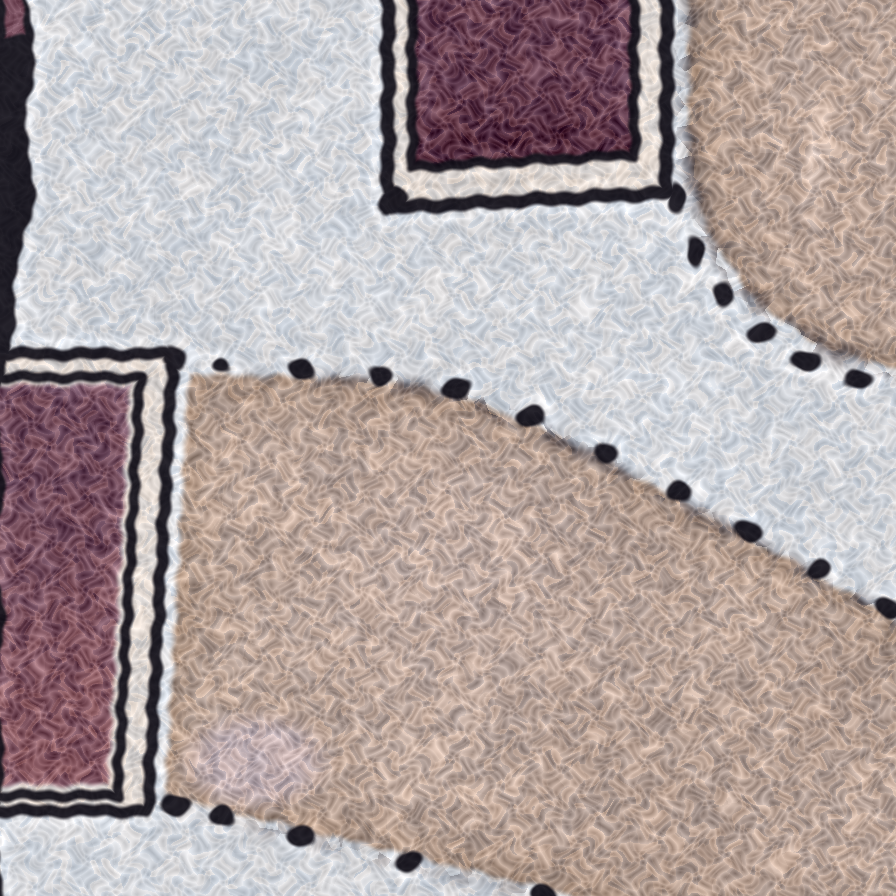
Reproduce this pattern procedurally as a WebGL 2 fragment shader.

```glsl
#version 300 es
precision highp float;
// Grainy ink sketch: two framed maroon panels and two tan fields on pale paper.
// Sheared box distances make the frames, a hyperbola and a circle bound the fields,
// loops place the ink dots, and warped cellular noise supplies the grain.
uniform vec2 u_resolution;
out vec4 fragColor;

vec2 hash2(vec2 p) {
  vec3 q = fract(p.xyx * vec3(0.1031, 0.103, 0.0973));
  q += dot(q, q.yzx + 33.33);
  return fract((q.xx + q.yz) * q.zy);
}

// x: distance to the nearest feature point, y: random value of its cell
vec2 cellular(vec2 p) {
  vec2 base = floor(p), best = vec2(9.0, 0.0);
  for (int j = -1; j <= 1; j++)
    for (int i = -1; i <= 1; i++) {
      vec2 cell = base + vec2(i, j), h = hash2(cell + 17.0);
      float d = length(cell + h - p);
      if (d < best.x) best = vec2(d, fract(h.x * 7.3 + h.y * 3.1));
    }
  return best;
}

float box(vec2 p, vec2 lo, vec2 hi) {
  vec2 d = abs(p - 0.5 * (lo + hi)) - 0.5 * (hi - lo);
  return length(max(d, 0.0)) + min(max(d.x, d.y), 0.0);
}

float cover(float d, float soft) { return smoothstep(soft, -soft, d); }

float upperEdge(float x) {
  float t = x - 0.508;
  return 0.599 - 0.28 * (t + sqrt(t * t + 0.0108));
}

float lowerEdge(float x) { return 0.1016 - 0.245 * (x - 0.195); }

// Irregular blot, its size and proportions varied by seed
float blot(vec2 p, vec2 c, float seed) {
  vec2 h = hash2(vec2(seed, seed * 1.7 + 3.0));
  vec2 q = (p - c) * vec2(0.85 + 0.2 * h.x, 1.05 + 0.25 * h.y);
  return length(q) - 0.0115 - 0.004 * h.y;
}

void main() {
  vec2 uv = gl_FragCoord.xy / u_resolution;
  float soft = max(0.0028, 0.7 / u_resolution.y);

  // Hand-drawn wobble and grain
  vec2 p = uv + 0.0013 * vec2(sin(uv.y * 95.0) + sin(uv.y * 213.0 + 1.0),
                              sin(uv.x * 88.0 + 2.0) + sin(uv.x * 197.0));
  vec2 warped = uv * 112.0 + 0.6 * sin(uv.yx * vec2(170.0, 143.0) + 2.0 * sin(uv * 61.0));
  vec2 fine = cellular(warped), coarse = cellular(uv * 58.0 + 9.0);
  float grain = 0.75 * (fine.x - 0.45) + 0.32 * (fine.y - 0.5) + 0.16 * (coarse.y - 0.5);
  float cloud = sin(uv.x * 13.0 + 2.0 * sin(uv.y * 9.0)) * sin(uv.y * 15.0 + sin(uv.x * 8.0));

  // Pale paper
  vec3 col = vec3(0.825, 0.835, 0.855) + 0.012 * cloud;
  float grainAmount = 0.25;

  // Tan fields
  vec2 q = vec2(p.x - 1.029, min(p.y - 0.85, 0.0));
  float roundField = length(q) - 0.26;
  float slant = p.x - 0.055 * (p.y - 0.607);
  float top = p.y - upperEdge(p.x) + 0.012;
  float wideField = max(max(top * 0.9, lowerEdge(p.x) + 0.008 - p.y), 0.212 - slant);
  float field = min(roundField, wideField);
  vec3 tan_ = vec3(0.725, 0.64, 0.595) + 0.018 * cloud;
  tan_ += vec3(0.03, 0.035, 0.045) * exp(-dot(uv - vec2(0.52, 0.36), uv - vec2(0.52, 0.36)) * 35.0);
  tan_ -= vec3(0.07, 0.08, 0.1) * exp(field * 38.0);
  vec2 patchPos = (uv - vec2(0.285, 0.15)) / vec2(0.075, 0.05);
  tan_ = mix(tan_, vec3(0.76, 0.69, 0.70), cover(length(patchPos) - 0.95, 0.35));
  vec2 streak = (uv - vec2(0.911 + 0.006 * sin(uv.y * 45.0), 0.815)) / vec2(0.014, 0.1);
  tan_ += 0.11 * exp(-dot(streak, streak) * 1.5);
  float inField = cover(field, 0.005);
  col = mix(col, tan_, inField);
  grainAmount = mix(grainAmount, 0.37, inField);

  // Broken pencil shading along the field edges
  float rim = exp(-pow(roundField / 0.013, 2.0)) * step(p.x, 1.1);
  rim += exp(-pow((top + 0.002) / 0.01, 2.0)) * smoothstep(0.21, 0.45, p.x);
  rim += 0.5 * exp(-pow((p.y - lowerEdge(p.x)) / 0.012, 2.0)) * smoothstep(0.18, 0.25, p.x);
  col = mix(col, vec3(0.3, 0.27, 0.29), 0.65 * min(rim, 1.0) * smoothstep(0.25, 0.8, coarse.y));

  // Framed panels
  vec2 a = vec2(p.x, p.y - 0.055 * (p.x - 0.435));
  vec2 b = vec2(slant, p.y);
  float outerA = box(a, vec2(0.433, 0.768), vec2(0.744, 1.3));
  float innerA = box(a, vec2(0.46, 0.812), vec2(0.708, 1.3));
  float outerB = box(b, vec2(-0.5, 0.095), vec2(0.193, 0.605));
  float innerB = box(b, vec2(-0.5, 0.112), vec2(0.158, 0.579));
  float fillB = box(b, vec2(-0.5, 0.124), vec2(0.147, 0.57));
  col = mix(col, vec3(0.82, 0.79, 0.77), cover(min(outerA, outerB), soft));
  vec3 maroonA = vec3(0.41, 0.255, 0.325) - 0.09 * smoothstep(0.9, 0.83, uv.y);
  vec3 maroonB = mix(vec3(0.53, 0.35, 0.39), vec3(0.45, 0.3, 0.365), smoothstep(0.15, 0.5, uv.y));
  col = mix(col, maroonA, cover(innerA, soft));
  col = mix(col, maroonB, cover(fillB, soft * 1.5));
  grainAmount = mix(grainAmount, 0.4, cover(min(innerA, fillB), soft));

  // Ink: frames, then corner knots and rows of dots
  float ink = min(abs(outerA) - 0.0075, abs(innerA) - 0.0055);
  ink = min(ink, min(abs(outerB) - 0.0065, abs(innerB) - 0.0055));
  ink = min(ink, length(p - vec2(0.438, 0.776)) - 0.016);
  ink = min(ink, length(p - vec2(0.195, 0.601)) - 0.013);
  for (int i = 0; i < 10; i++) {
    float n = float(i), x = 0.247 + 0.0898 * n - 0.0008 * n * n;
    ink = min(ink, blot(p, vec2(x, upperEdge(x) - 0.003), n) + (i == 0 ? 0.005 : 0.0));
    if (i < 5) {
      x = 0.195 + 0.038 * n + 0.0163 * n * n;
      ink = min(ink, blot(p, vec2(x, lowerEdge(x)), n + 20.0));
    }
    if (i < 6) {
      float angle = 0.26 + 0.21 * n;
      vec2 c = vec2(1.029, 0.85) - 0.284 * vec2(cos(angle), sin(angle));
      vec2 stretch = mix(vec2(1.5, 0.65), vec2(0.9, 1.1), smoothstep(1.0, 3.5, n));
      ink = min(ink, blot((p - c) * stretch, vec2(0.0), n + 40.0));
    }
  }

  // Dark mass on the left border, with a maroon sliver at its top
  float border = 0.034 * smoothstep(0.53, 0.8, p.y) + 0.005 * cos((p.y - 0.78) * 40.0);
  ink = min(ink, p.x - border);
  col += 0.07 * exp(-pow((ink - 0.007) / 0.006, 2.0));
  col += grain * grainAmount * vec3(1.0, 0.98, 0.96);
  col += 0.035 * (fine.y - 0.5) * vec3(1.0, 0.0, -1.0);
  vec3 inkColor = vec3(0.085, 0.075, 0.11) + 0.05 * grain;
  col = mix(col, inkColor, 0.95 * cover(ink, soft));
  float sliver = box(p, vec2(0.005, 0.96), vec2(0.026, 1.1));
  col = mix(col, vec3(0.46, 0.3, 0.36) + 0.25 * grain, cover(sliver, soft));

  fragColor = vec4(clamp(col, 0.0, 1.0), 1.0);
}
```
